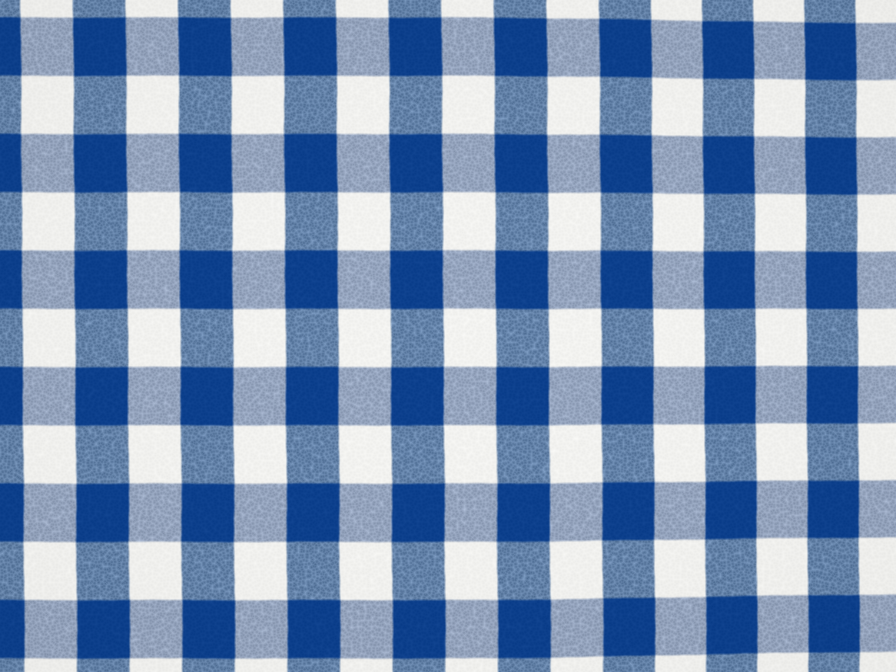
Reproduce this pattern procedurally as a Shadertoy shader.

```glsl
// Blue and white gingham cloth: two sets of soft-edged stripes cross, and each
// of the four overlaps takes its own colour. A gentle warp pulls the weave out
// of square, and cellular noise gives the cloth its fine speckle.

const vec2 PERIOD = vec2(0.11745, 0.1734);       // repeat, as a share of the canvas
const vec2 FIRST_CENTER = vec2(0.1133, 0.0694);  // middle of a blue stripe, from top left

const vec3 WHITE = vec3(0.945, 0.945, 0.935);
const vec3 PALE_BLUE = vec3(0.59, 0.65, 0.75);   // horizontal stripe on white
const vec3 MID_BLUE = vec3(0.40, 0.52, 0.67);    // vertical stripe on white
const vec3 DEEP_BLUE = vec3(0.05, 0.25, 0.55);   // both stripes

vec2 hash22(vec2 p) {
    vec3 q = fract(p.xyx * vec3(0.1031, 0.1030, 0.0973));
    q += dot(q, q.yzx + 33.33);
    return fract((q.xx + q.yz) * q.zy);
}

// Distance to the nearest scattered point
float cellular(vec2 p) {
    vec2 cell = floor(p);
    vec2 local = fract(p);
    float nearest = 2.0;
    for (int j = -1; j <= 1; j++) {
        for (int i = -1; i <= 1; i++) {
            vec2 offset = vec2(i, j);
            vec2 delta = offset + hash22(cell + offset) - local;
            nearest = min(nearest, dot(delta, delta));
        }
    }
    return sqrt(nearest);
}

// Slant, shrinkage towards the right side and a slight thread wobble
vec2 warpCloth(vec2 p) {
    vec2 q = p;
    q.x -= 0.0046 * (p.y - 0.5);
    q.x += 0.029 * max(p.x - 0.7, 0.0);
    q.y += 0.019 * (p.y - 0.46) * smoothstep(0.5, 1.0, p.x);
    q += 0.0004 * sin(p.yx * vec2(31.0, 37.0) + 1.3);
    q += 0.0002 * sin(p.yx * vec2(173.0, 191.0));
    return q;
}

// Coverage of a stripe filling the middle half of each unit repeat
float stripe(float t, float softness) {
    float edgeDistance = 0.25 - abs(fract(t) - 0.5);
    return smoothstep(-softness, softness, edgeDistance);
}

vec3 gingham(float column, float row) {
    return mix(mix(WHITE, PALE_BLUE, row), mix(MID_BLUE, DEEP_BLUE, row), column);
}

void mainImage(out vec4 fragColor, in vec2 fragCoord) {
    vec2 uv = fragCoord / iResolution.xy;
    vec2 p = vec2(uv.x, 1.0 - uv.y);

    // Crossing stripes
    vec2 t = (warpCloth(p) - FIRST_CENTER) / PERIOD + 0.5;
    vec2 softness = 0.008 + 0.7 / (iResolution.xy * PERIOD);
    float column = stripe(t.x, softness.x);
    float row = stripe(t.y, softness.y);
    vec3 color = gingham(column, row);

    // Speckle, strongest where blue and white threads mix
    float grain = cellular(p * vec2(270.0, 210.0)) - 0.5;
    float clumps = cellular(p * vec2(120.0, 90.0) + 17.0) - 0.5;
    float mixing = abs(column - row);
    float strength = mix(0.035, 0.13, mixing) + 0.03 * mixing * column;
    color += strength * (grain + 0.3 * clumps);

    // Slight fall of light towards the corners
    vec2 fromCenter = p - 0.5;
    color *= 1.01 - 0.06 * dot(fromCenter, fromCenter);

    fragColor = vec4(clamp(color, 0.0, 1.0), 1.0);
}
```
